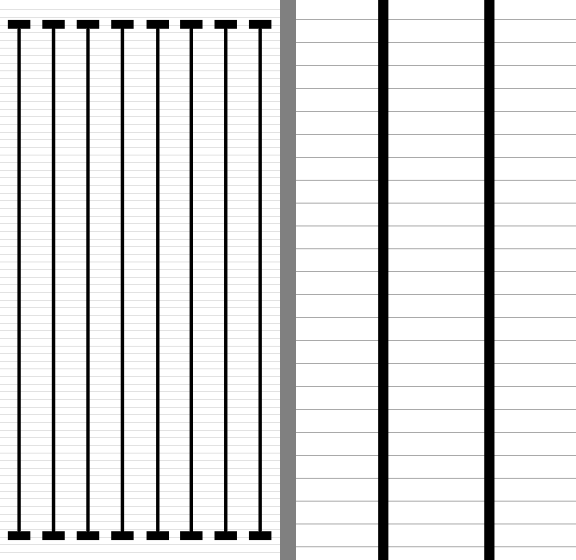
Left, the full canvas; right, a detail of the centre.
A Shadertoy shader for this pattern:

```glsl
// Eight tall black stems with flat caps at both ends, over a white sheet ruled
// with fine horizontal hairlines. Every shape is a box whose exact pixel
// coverage is computed per axis; the nearest repeat is found by rounding.

const vec3 PAPER = vec3(1.0);
const vec3 INK = vec3(0.0);

// Lengths are in canvas widths, so the canvas is 1 wide and 2 high.
const float STEM_COUNT = 8.0;
const float STEM_START = 0.0682;
const float STEM_PITCH = 0.1230;
const float STEM_NUDGE = 0.0033;
const vec2 STEM_HALF = vec2(0.0061, 0.913);
const vec2 CAP_HALF = vec2(0.0401, 0.0158);
const float MID_HEIGHT = 1.0;

const float RULE_COUNT = 72.0;
const float RULE_PITCH = 0.02729;
const float RULE_HALF = 0.0002;

// Share of a pixel, centred at offset d, covered by the band [-halfWidth, halfWidth].
float bandCoverage(float d, float halfWidth, float pixel) {
    float upper = min(d + 0.5 * pixel, halfWidth);
    float lower = max(d - 0.5 * pixel, -halfWidth);
    return max(upper - lower, 0.0) / pixel;
}

float boxCoverage(vec2 d, vec2 halfSize, float pixel) {
    return bandCoverage(d.x, halfSize.x, pixel) * bandCoverage(d.y, halfSize.y, pixel);
}

// Index of the repeat closest to x, limited to first..last.
float nearestIndex(float x, float pitch, float first, float last) {
    return clamp(floor(x / pitch + 0.5), first, last);
}

// Evenly spaced hairlines.
float ruling(float y, float pixel) {
    float index = nearestIndex(y, RULE_PITCH, 1.0, RULE_COUNT);
    return bandCoverage(y - index * RULE_PITCH, RULE_HALF, pixel);
}

// Capped stems; the fifth stands slightly right of its even position.
float stems(vec2 p, float pixel) {
    float index = nearestIndex(p.x - STEM_START, STEM_PITCH, 0.0, STEM_COUNT - 1.0);
    float nudge = index == 4.0 ? STEM_NUDGE : 0.0;
    vec2 d = p - vec2(STEM_START + index * STEM_PITCH + nudge, MID_HEIGHT);
    float stem = boxCoverage(d, STEM_HALF, pixel);
    float cap = boxCoverage(vec2(d.x, abs(d.y) - STEM_HALF.y), CAP_HALF, pixel);
    return max(stem, cap);
}

void mainImage(out vec4 fragColor, in vec2 fragCoord) {
    float pixel = 1.0 / iResolution.x;
    vec2 p = fragCoord * pixel;

    vec3 color = mix(PAPER, INK, ruling(p.y, pixel));
    color = mix(color, INK, stems(p, pixel));
    fragColor = vec4(color, 1.0);
}
```
